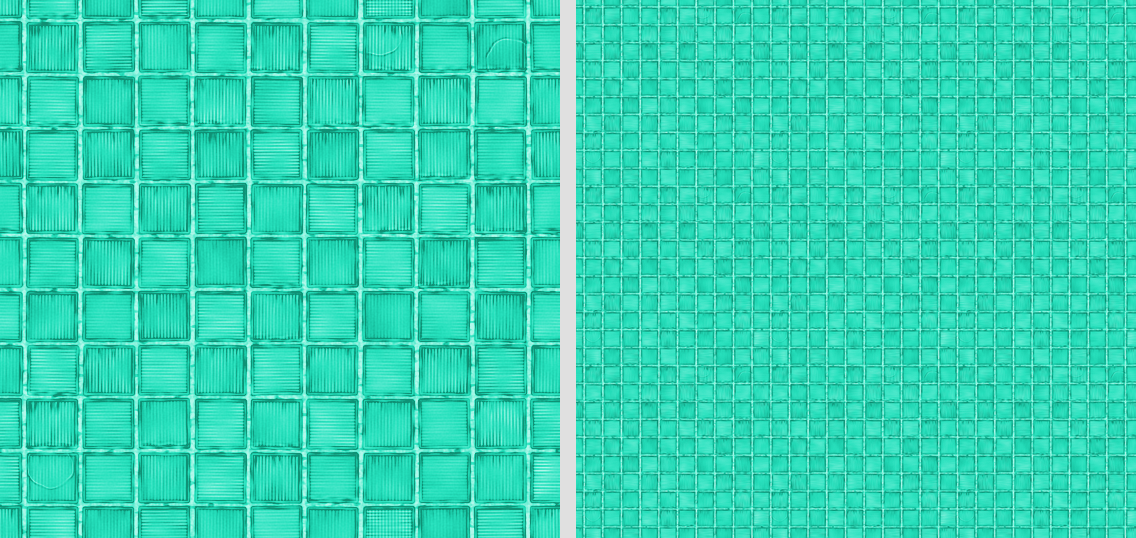
Left, the tile; right, the same tile 3 across and 3 down.
Give the GLSL for this texture, as a WebGL 2 fragment shader.

```glsl
#version 300 es
precision highp float;
// A 10 by 10 wall of ribbed glass blocks set in pale, worn grout.
// Each block is a jittered rounded box with a bevel and a ribbed face; a scalar
// tone from dark to light is built up first and then coloured by a ramp.

uniform vec2 u_resolution;
out vec4 fragColor;

const float GRID = 10.0;
const float TAU = 6.2832;

float hash(vec2 p) {
    vec3 q = fract(p.xyx * 0.1031);
    q += dot(q, q.yzx + 33.33);
    return fract((q.x + q.y) * q.z);
}

float corner(vec2 cell, vec2 offset, vec2 period) {
    float angle = TAU * hash(mod(cell, period));
    return dot(vec2(cos(angle), sin(angle)), offset);
}

// Gradient noise over the wall, wrapping after GRID blocks; scale is whole.
float noise(vec2 p, vec2 scale) {
    vec2 period = GRID * scale;
    p *= scale;
    vec2 i = floor(p), f = fract(p), e = vec2(1.0, 0.0);
    vec2 u = f * f * f * (f * (f * 6.0 - 15.0) + 10.0);
    return mix(mix(corner(i, f, period), corner(i + e, f - e, period), u.x),
               mix(corner(i + e.yx, f - e.yx, period), corner(i + 1.0, f - 1.0, period), u.x), u.y);
}

float roundBox(vec2 p, vec2 halfSize, float radius) {
    vec2 q = abs(p) - halfSize + radius;
    return length(max(q, 0.0)) + min(max(q.x, q.y), 0.0) - radius;
}

// Soft line around d = 0.
float stroke(float d, float width) {
    return exp(-d * d / (width * width));
}

// Tone 0 is the deepest shadow, tone 5 the palest grout.
vec3 ramp(float tone) {
    vec3 shades[6] = vec3[6](
        vec3(0.06, 0.57, 0.46), vec3(0.10, 0.78, 0.65), vec3(0.15, 0.88, 0.74),
        vec3(0.31, 0.91, 0.80), vec3(0.49, 0.94, 0.85), vec3(0.70, 0.97, 0.92));
    tone = clamp(tone, 0.0, 4.999);
    int i = int(tone);
    return mix(shades[i], shades[i + 1], fract(tone));
}

// Mottled mortar: pale upright joints, thinner and dirtier level joints.
float groutTone(vec2 p, vec2 f) {
    float level = smoothstep(-0.02, 0.02, abs(f.y) - abs(f.x));
    float tone = mix(4.6, 4.0, level) + 1.2 * noise(p, vec2(1.0));
    tone += 1.3 * noise(p, vec2(9.0, 5.0)) + 1.2 * noise(p, vec2(21.0, 19.0));
    float flecks = smoothstep(0.12, 0.42, noise(p + 0.37, vec2(5.0, 11.0)));
    return tone - flecks * mix(2.2, 2.8, level);
}

// Ribbed glass face; inner is the distance to the edge of the face.
float faceTone(vec2 p, vec2 f, vec2 id, float inner) {
    // Rib direction alternates, with a shift in the band of middle rows.
    float shift = step(abs(id.y - 3.5), 2.6);
    bool upright = mod(id.x + id.y + shift, 2.0) < 0.5;
    float across = upright ? f.x : f.y;
    float along = upright ? f.y : f.x;
    float clarity = mix(0.3, 1.15, hash(id + 17.0));

    float streak = noise(p, upright ? vec2(17.0, 2.0) : vec2(2.0, 17.0));
    float tone = (upright ? 1.95 : 2.4) + 0.6 * (hash(id + 5.0) - 0.5);
    tone += 0.9 * noise(p, vec2(2.0)) + 1.0 * streak * clarity;

    // Ribs fade in patches and strengthen towards their ends.
    float patches = smoothstep(-0.35, 0.35, noise(p + 0.61, vec2(3.0)));
    float strength = clarity * (0.3 + 0.8 * patches + 2.2 * along * along);
    float ribs = sin(TAU * across / 0.059);
    tone += strength * (ribs * 1.1 + 0.2);
    float woven = step(0.95, hash(id + 43.0));
    tone += woven * 0.8 * sin(TAU * along / 0.059);

    // Shadow gathers at the rim, and as dark drips under the top edge.
    tone -= 0.7 * exp(inner * 13.0);
    float drips = smoothstep(0.08, 0.4, streak) * smoothstep(0.1, 0.38, f.y);
    return tone - (upright ? 2.4 : 0.5) * drips * clarity;
}

void main() {
    vec2 p = gl_FragCoord.xy / u_resolution * GRID - vec2(0.44, 0.62);
    float pixel = GRID / u_resolution.y;
    vec2 id = mod(floor(p), GRID);
    vec2 f = fract(p) - 0.5;

    // Each block sits a little off centre and slightly turned.
    vec2 random = vec2(hash(id + 3.0), hash(id + 29.0));
    vec2 q = f + (random - 0.5) * 0.022;
    q += vec2(-q.y, q.x) * (random.y - 0.5) * 0.025;
    float edge = roundBox(q, vec2(0.463, 0.47), 0.05) + 0.008 * noise(p, vec2(5.0));
    float inner = edge + 0.055;

    // Bevel with a broken glint, then face and grout.
    float bevel = 2.0 + 2.0 * noise(p, vec2(4.0)) - 0.8 * q.y;
    float glass = mix(bevel, faceTone(p, q, id, inner), smoothstep(pixel, -pixel, inner));
    glass -= (1.7 + 1.5 * noise(p + 0.7, vec2(3.0))) * stroke(inner, 0.016);
    float tone = mix(glass, groutTone(p, f), smoothstep(-0.6, 0.6, edge / pixel));
    tone -= (2.0 + 1.8 * noise(p + 0.2, vec2(4.0))) * stroke(edge + 0.006, 0.017);

    // A few blocks carry a curved crack and a scuffed lower rim.
    float cracked = step(0.96, hash(id + 71.0)) * smoothstep(0.0, -0.03, edge);
    float arc = length(q - (random - 0.5) * 0.7) - 0.4 + 0.05 * noise(p, vec2(4.0));
    cracked *= smoothstep(-0.25, 0.2, noise(p, vec2(3.0)));
    tone += cracked * (1.7 * stroke(arc, 0.012) - 1.5 * stroke(arc - 0.03, 0.016));
    float scuffed = step(0.75, hash(id + 91.0)) * smoothstep(-0.28, -0.42, q.y);
    tone += scuffed * 3.0 * noise(p, vec2(6.0, 19.0));

    // Fine grain over everything.
    tone += 0.35 * noise(p, vec2(27.0));
    fragColor = vec4(ramp(tone), 1.0);
}
```
